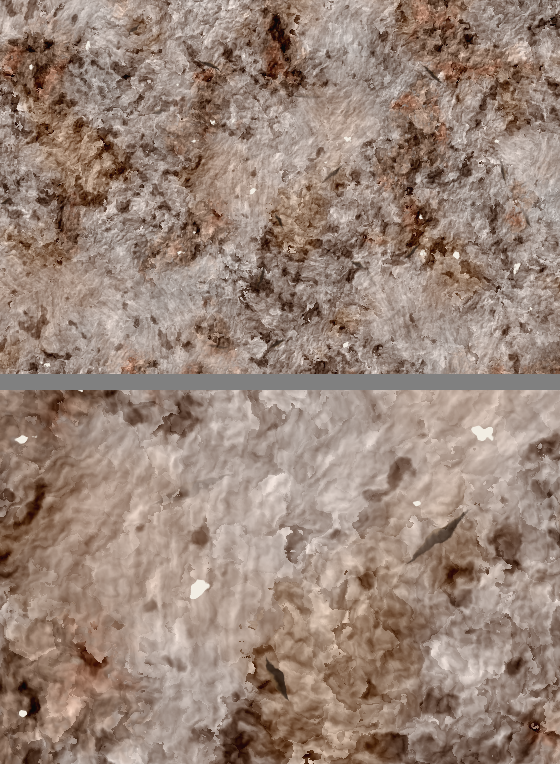
Top: the whole. Bottom: its middle third, enlarged.
This texture is drawn by a WebGL 2 fragment shader. Its source:

```glsl
#version 300 es
precision highp float;

#define CLUSTER_SCALE 7.5   // crystal bundles per canvas height
#define FACET_SCALE 24.0    // broken faces per canvas height
#define CHIP_SCALE 18.0     // coarsest relief frequency
#define RELIEF 0.74         // strength of the side light
#define BASE_TONE 0.575
#define CREVICE_DEPTH 0.28
#define RUST_LEVEL 0.12     // higher means less rust
#define BLADE_SHARE 0.28
#define GLINT_SHARE 0.025

uniform vec2 u_resolution;
out vec4 fragColor;

vec2 hash2(vec2 p) {
  vec3 a = fract(p.xyx * vec3(0.1031, 0.1030, 0.0973));
  a += dot(a, a.yzx + 33.33);
  return fract((a.xx + a.yz) * a.zy);
}

mat2 rotation(float angle) {
  float c = cos(angle), s = sin(angle);
  return mat2(c, -s, s, c);
}

float cornerSlope(vec2 corner, vec2 offset) {
  float angle = 6.2832 * hash2(corner).x;
  return dot(vec2(cos(angle), sin(angle)), offset);
}

// Gradient noise, about -0.7 to 0.7
float noise(vec2 p) {
  vec2 i = floor(p), f = p - i, e = vec2(1, 0);
  vec2 w = f * f * f * (f * (f * 6.0 - 15.0) + 10.0);
  float low = mix(cornerSlope(i, f), cornerSlope(i + e.xy, f - e.xy), w.x);
  float high = mix(cornerSlope(i + e.yx, f - e.yx), cornerSlope(i + e.xx, f - e.xx), w.x);
  return mix(low, high, w.y);
}

float fbm(vec2 p) {
  float sum = 0.0, amp = 1.0;
  for (int i = 0; i < 5; i++) {
    sum += amp * noise(p);
    p = mat2(1.6, 1.2, -1.2, 1.6) * p + 17.3;
    amp *= 0.55;
  }
  return sum;
}

// Nearest cell: random pair in xy, offset from its centre in zw
vec4 nearestCell(vec2 p) {
  vec2 base = floor(p);
  vec4 best = vec4(0);
  float nearest = 9.0;
  for (int k = 0; k < 9; k++) {
    vec2 id = base + vec2(k % 3 - 1, k / 3 - 1);
    vec2 offset = p - id - hash2(id);
    float d = dot(offset, offset);
    if (d < nearest) {
      nearest = d;
      best = vec4(hash2(id + 71.0), offset);
    }
  }
  return best;
}

// Chipped surface: creased lumps first, fine grit on top
float relief(vec2 p, mat2 turn) {
  vec2 u = turn * p * CHIP_SCALE * vec2(0.8, 1.1);
  float height = 0.0, amp = 0.5;
  for (int i = 0; i < 5; i++) {
    float n = noise(u);
    height += amp * (i < 3 ? 1.6 * abs(n) - 0.33 : n);
    u = mat2(1.6, 1.2, -1.2, 1.6) * u + 7.3;
    amp *= 0.62;
  }
  return height;
}

// Scattered mica slivers: x is coverage, y the side across the blade
vec2 blades(vec2 p, float soft) {
  vec2 g = p * 7.0, base = floor(g), result = vec2(0);
  for (int k = 0; k < 9; k++) {
    vec2 id = base + vec2(k % 3 - 1, k / 3 - 1);
    vec2 r = hash2(id + 133.0);
    if (r.x > BLADE_SHARE) continue;
    vec2 d = rotation(6.2832 * r.y) * (g - id - hash2(id + 9.0)) / 7.0;
    float halfLength = 0.015 + 0.1 * r.x;
    float width = 0.007 * (1.0 - abs(d.x) / halfLength);
    float cover = smoothstep(soft, -soft, abs(d.y) - width);
    if (cover > result.x) result = vec2(cover, d.y / 0.007);
  }
  return result;
}

void main() {
  vec2 p = gl_FragCoord.xy / u_resolution.y;
  float soft = 1.0 / u_resolution.y;
  vec2 ragged = vec2(fbm(p * 40.0 + 5.0), fbm(p * 40.0 + 80.0));
  vec2 q = p + 0.016 * vec2(noise(p * 9.0), noise(p * 9.0 + 40.0)) + 0.006 * ragged;

  // Regions
  vec4 cluster = nearestCell((q + 0.03 * ragged) * CLUSTER_SCALE);
  mat2 turn = rotation(0.6 + 2.2 * cluster.x);
  float pale = smoothstep(0.08, 0.32, noise(q * 2.8 + 31.0) + 0.25 * (cluster.y - 0.5) + 0.2 * noise(q * 14.0));
  float rust = smoothstep(RUST_LEVEL, RUST_LEVEL + 0.3, fbm(q * 3.3 + 12.7)) * (1.0 - 0.6 * pale);
  float stain = fbm(q * 3.1 + 53.0);
  float brown = smoothstep(0.08, 0.4, stain) * (1.0 - 0.7 * pale);
  float grit = noise(p * 62.0 + 8.0) + 0.7 * noise(p * 140.0);

  // Relief lit from the upper left
  float height = relief(q, turn);
  float slope = height - relief(q + vec2(-0.0024, 0.0032), turn);
  float rough = 1.0 - 0.5 * pale;
  float tone = BASE_TONE + (RELIEF * clamp(slope, -0.3, 0.3) + 0.2 * height) * rough;

  // Facets in two sizes, then fibres
  vec2 chipped = turn * (q + 0.006 * ragged) * FACET_SCALE;
  vec4 facet = nearestCell(chipped * vec2(0.75, 1.1));
  vec4 splinter = nearestCell(chipped * vec2(1.7, 2.5) + 30.0);
  float tilt = (rotation(6.2832 * facet.x) * facet.zw).x;
  float smallTilt = (rotation(6.2832 * splinter.x) * splinter.zw).x;
  tone += (0.17 * (facet.y - 0.5) + 0.12 * tilt + 0.1 * (splinter.y - 0.5) + 0.1 * smallTilt) * rough;
  float fibre = noise(turn * q * vec2(16.0, 105.0)) + 0.7 * noise(turn * p * vec2(38.0, 190.0));
  tone += 0.11 * fibre * (0.15 + 0.85 * pale) + 0.08 * pale + 0.05 * grit;
  tone += 0.13 * fbm(p * 4.5 + 90.0);

  // Crevices between crystals, gathered in zones
  float gap = noise(turn * q * vec2(13.0, 27.0) + 3.0) + 0.6 * noise(q * 46.0) + 0.25 * grit;
  gap += 0.45 * noise(p * 5.0 + 23.0) - 0.2 * pale;
  tone -= CREVICE_DEPTH * smoothstep(0.16, 0.42, gap);

  // Mineral colour
  float warmth = mix(1.25, 0.65, smoothstep(0.25, 0.75, tone)) + 0.5 * stain;
  vec3 colour = tone + max(warmth, 0.3) * vec3(0.065, -0.015, -0.058);
  colour += brown * (vec3(0.02, -0.01, -0.05) - 0.08);
  float rustTone = tone - 0.13 + 0.13 * grit;
  vec3 ochre = mix(vec3(0.09, -0.02, -0.09), vec3(0.15, -0.03, -0.12), smoothstep(0.0, 0.4, noise(p * 13.0)));
  colour = mix(colour, rustTone + ochre, rust * smoothstep(-0.5, 0.2, grit + 0.3 * rust));

  // Dark blades with one bright edge
  vec2 blade = blades(p + 0.7 * (q - p), soft);
  vec3 mica = mix(vec3(0.17, 0.11, 0.07), vec3(0.46, 0.35, 0.24), smoothstep(0.1, 0.7, blade.y + 0.5 * fibre));
  colour = mix(colour, mica + 0.15 * slope, 0.85 * blade.x * (1.0 - 0.8 * pale));

  // Bright glints, mostly near rust
  vec2 glintId = floor(q * 20.0);
  vec2 glint = fract(q * 20.0) - 0.35 - 0.3 * hash2(glintId + 4.0);
  vec2 chance = hash2(glintId + 211.0);
  float radius = (0.04 + 0.13 * chance.y) * step(chance.x, GLINT_SHARE * (1.0 + 2.0 * rust));
  float shine = smoothstep(20.0 * soft, -20.0 * soft, length(glint) + 0.2 * grit - radius);
  colour = mix(colour, vec3(0.95, 0.93, 0.89), shine * step(0.01, radius));

  fragColor = vec4(clamp(colour, 0.03, 0.97), 1.0);
}
```
